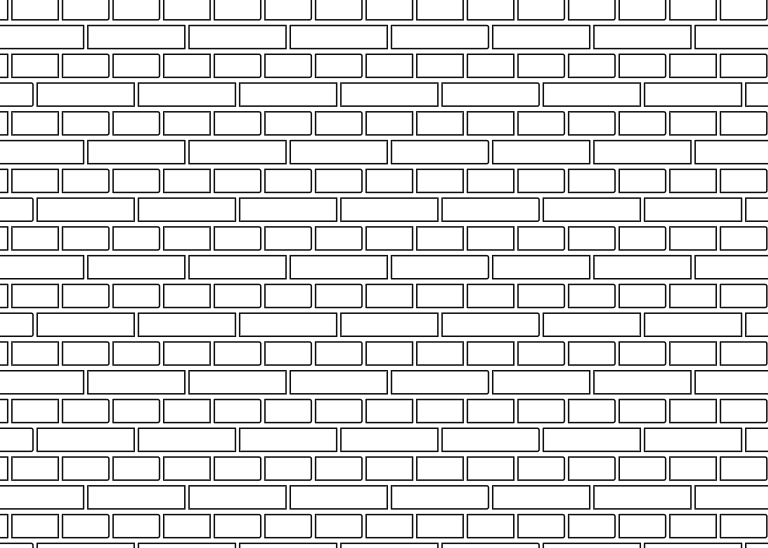
Give the GLSL for this pattern, as a WebGL 2 fragment shader.

```glsl
#version 300 es
precision highp float;
// Outlined brick wall: courses of short bricks alternate with courses of long ones,
// and every second long course shifts by half a brick. Each brick is a thin
// rounded-box outline in its own cell; some right-hand corners are worn.
uniform vec2 u_resolution;
out vec4 fragColor;

float hash(vec2 p) {
    return fract(sin(dot(p, vec2(127.1, 311.7))) * 43758.5453);
}

float roundedBox(vec2 p, vec2 halfSize, float radius) {
    vec2 q = abs(p) - halfSize + radius;
    return length(max(q, 0.0)) + min(max(q.x, q.y), 0.0) - radius;
}

// Share of a pixel covered by a line centred at distance zero
float lineCoverage(float d, float width, float pixel) {
    return clamp((0.5 * (width + pixel) - abs(d)) / pixel, 0.0, min(1.0, width / pixel));
}

void main() {
    // Canvas width is one unit; y runs down from the top edge
    float pixel = 1.0 / u_resolution.x;
    vec2 p = vec2(gl_FragCoord.x, u_resolution.y - gl_FragCoord.y) * pixel;
    p -= vec2(0.0457, 0.04824);

    // Course: 0 long, 1 short, 2 long and shifted, 3 short
    float shortPitch = 0.0659;
    float courseHeight = 0.03746;
    float row = floor(p.y / courseHeight + 0.5);
    float course = mod(row, 4.0);
    bool isShort = mod(row, 2.0) > 0.5;
    float pitch = isShort ? shortPitch : 2.0 * shortPitch;
    if (course > 1.5 && course < 2.5) p.x -= shortPitch;

    // Cell of one brick, measured from its centre
    float column = floor(p.x / pitch + 0.5);
    vec2 local = p - vec2(column * pitch, row * courseHeight);
    vec2 halfSize = 0.5 * vec2(pitch - 0.0055, courseHeight - 0.0074);

    // Worn corners on the right end of some columns
    float worn = step(0.5, hash(vec2(column, mod(course, 2.0)))) * step(0.0, local.x);
    float d = roundedBox(local, halfSize, 0.0025 * worn);

    vec3 paper = vec3(1.0);
    vec3 ink = vec3(0.05);
    fragColor = vec4(mix(paper, ink, lineCoverage(d, 0.00195, pixel)), 1.0);
}
```
